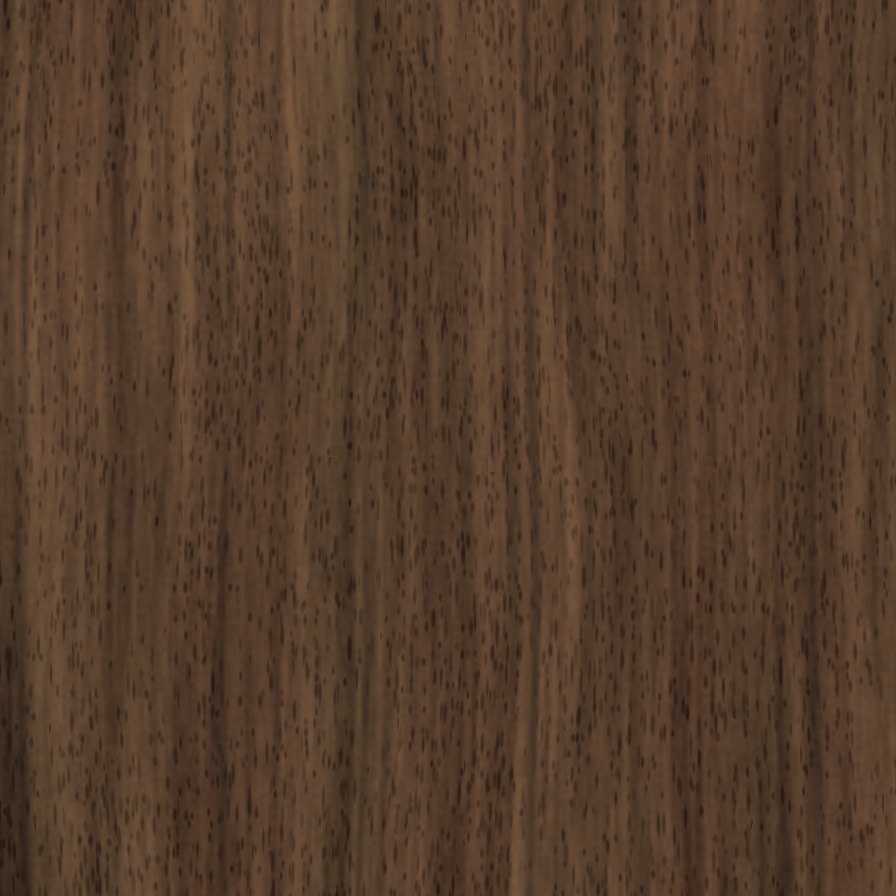
Write a WebGL 2 fragment shader that draws this texture.

```glsl
#version 300 es
precision highp float;
// Dark straight-grained wood: layered stretched noise gives bands, streaks and
// fibres along y; jittered cells hold growth rings with a soft left shoulder,
// and several cellular layers scatter the short dark pores.

uniform vec2 u_resolution;
out vec4 fragColor;

const vec3 DARK_WOOD = vec3(0.165, 0.110, 0.080);
const vec3 LIGHT_WOOD = vec3(0.465, 0.343, 0.245);
const vec3 RING_COLOR = vec3(0.185, 0.145, 0.115);
const float BASE_TONE = 0.60;
const float BAND_AMOUNT = 0.17;
const float STREAK_AMOUNT = 0.15;
const float FINE_AMOUNT = 0.15;
const float FLECK_AMOUNT = 0.09;
const float LIGHT_FALLOFF = 0.10;
const float RING_COUNT = 6.0;
const float RING_WIDTH = 0.0055;
const float RING_SHOULDER = 0.035;
const int PORE_LAYERS = 4;
const vec2 PORE_CELLS = vec2(62.0, 23.0);
const float PORE_DENSITY = 0.40;
const float PORE_DEPTH = 0.40;

// Integer hash of a cell and a seed, two values from 0 to 1
vec2 hash2(vec2 cell, float seed) {
    uvec2 k = uvec2(ivec2(floor(cell))) + uvec2(uint(seed) * 747u, uint(seed) * 391u);
    k = k * 1664525u + 1013904223u;
    k.x += k.y * 1664525u;
    k.y += k.x * 1664525u;
    k ^= k >> 16u;
    k.x += k.y * 1664525u;
    k.y += k.x * 1664525u;
    k ^= k >> 16u;
    return vec2(k & 65535u) / 65535.0;
}

// Smooth value noise from -1 to 1
float noise(vec2 p, float seed) {
    vec2 i = floor(p), f = fract(p);
    f = f * f * (3.0 - 2.0 * f);
    float low = mix(hash2(i, seed).x, hash2(i + vec2(1, 0), seed).x, f.x);
    float high = mix(hash2(i + vec2(0, 1), seed).x, hash2(i + vec2(1, 1), seed).x, f.x);
    return 2.0 * mix(low, high, f.y) - 1.0;
}

// Growth rings: x is the dark line, y the wide soft shading on its left
vec2 growthRings(vec2 p) {
    vec2 shade = vec2(0.0);
    float home = floor(p.x * RING_COUNT);
    for (int i = -1; i <= 1; i++) {
        float cell = home + float(i);
        vec2 rnd = hash2(vec2(cell, 3.0), 11.0);
        float wander = 0.005 * noise(vec2(cell * 7.3, p.y * 3.0), 12.0);
        float s = p.x + wander - (cell + 0.15 + 0.7 * rnd.x) / RING_COUNT;
        float fade = 0.75 + 0.35 * noise(vec2(cell * 3.7, p.y * 4.0), 13.0);
        float strength = mix(0.35, 1.0, rnd.y) * fade;
        float line = exp(-s * s / (RING_WIDTH * RING_WIDTH));
        float shoulder = s < 0.0 ? exp(s / RING_SHOULDER) : exp(-s / RING_WIDTH);
        shade = max(shade, strength * vec2(line, shoulder));
    }
    return shade;
}

// Tapered vertical pores, each kept inside its own cell
float pores(vec2 p, float pixel) {
    float cover = 0.0;
    for (int i = 0; i < PORE_LAYERS; i++) {
        float seed = 20.0 + 5.0 * float(i);
        vec2 scale = PORE_CELLS * (1.0 + 0.13 * float(i));
        vec2 q = p * scale + vec2(0.37 * float(i), 0.0);
        q.y += 9.0 * hash2(vec2(floor(q.x), 1.0), seed).x;
        vec2 cell = floor(q);
        vec2 place = hash2(cell, seed + 1.0);
        vec2 size = hash2(cell, seed + 2.0);
        vec2 kind = hash2(cell, seed + 3.0);
        vec2 halfSize = vec2(mix(0.0017, 0.0029, size.x), mix(0.005, 0.016, size.y * size.y));
        halfSize = max(halfSize, vec2(0.8 * pixel));
        vec2 room = max(vec2(0.0), 0.5 - 1.3 * halfSize * scale);
        vec2 d = (fract(q) - 0.5 - (2.0 * place - 1.0) * room) / scale;
        float body = 1.0 - smoothstep(0.35, 1.3, length(d / halfSize));
        float density = PORE_DENSITY * (1.0 + 0.8 * noise(vec2(p.x * 22.0, p.y * 3.0), 18.0));
        cover = max(cover, body * step(kind.x, density) * mix(0.45, 1.0, kind.y));
    }
    return cover;
}

void main() {
    vec2 uv = gl_FragCoord.xy / u_resolution;
    float pixel = 1.0 / min(u_resolution.x, u_resolution.y);

    // Slow sideways drift of the grain
    vec2 p = uv;
    p.x += 0.005 * sin(uv.y * 4.3 + uv.x * 5.0) + 0.002 * sin(uv.y * 11.0 - uv.x * 9.0);

    // Tone from wide bands down to fibres
    float tone = BASE_TONE + LIGHT_FALLOFF * (uv.y - 0.5);
    tone += BAND_AMOUNT * noise(p * vec2(9.0, 1.1), 1.0);
    tone += 0.7 * BAND_AMOUNT * noise(p * vec2(24.0, 1.6), 2.0);
    tone += STREAK_AMOUNT * noise(p * vec2(62.0, 2.5), 3.0);
    tone += FINE_AMOUNT * noise(p * vec2(135.0, 5.0), 4.0);
    tone += FLECK_AMOUNT * noise(p * vec2(230.0, 34.0), 5.0);
    tone += 0.6 * FLECK_AMOUNT * noise(p * vec2(190.0, 170.0), 6.0);

    vec2 ring = growthRings(p);
    tone -= 0.20 * ring.y;
    tone -= PORE_DEPTH * pores(p, pixel) * (1.0 - 0.6 * ring.x);

    // Colour, with redder and yellower bands and greyer rings
    vec3 color = mix(DARK_WOOD, LIGHT_WOOD, clamp(tone, 0.0, 1.0));
    float warmth = noise(p * vec2(13.0, 1.3), 7.0);
    color *= 1.0 + warmth * vec3(0.015, -0.03, -0.01);
    color = mix(color, RING_COLOR, 0.62 * ring.x);
    fragColor = vec4(color, 1.0);
}
```
